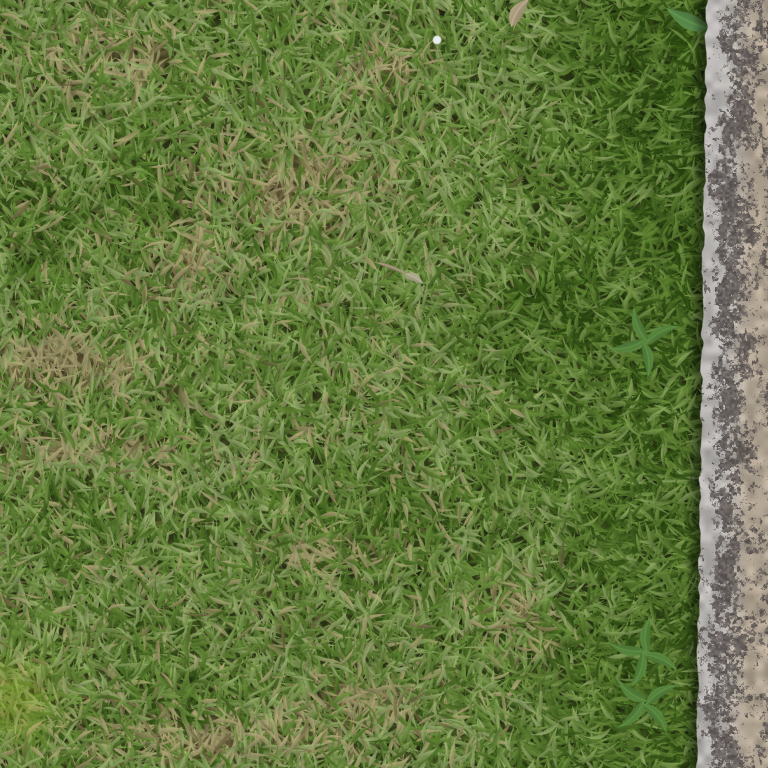
Reproduce this texture procedurally as a three.js fragment shader.

```glsl
// Draws a sunlit lawn of tangled blades and dry patches beside a weathered concrete kerb.
varying vec2 vUv;

const int LAYERS = 13;
const float SOFT = 0.0011;
const vec3 SOIL = vec3(0.17, 0.23, 0.08);
const vec3 DEEP = vec3(0.17, 0.29, 0.06);
const vec3 GREEN = vec3(0.38, 0.52, 0.20);
const vec3 PALE = vec3(0.58, 0.66, 0.42);
const vec3 STRAW = vec3(0.68, 0.63, 0.46);
const vec3 BROWN = vec3(0.40, 0.33, 0.22);

float hash1(vec2 p) {
  vec3 q = fract(vec3(p.xyx) * 0.1031);
  q += dot(q, q.yzx + 33.33);
  return fract((q.x + q.y) * q.z);
}

vec4 hash4(vec2 p) {
  vec4 q = fract(vec4(p.xyxy) * vec4(0.1031, 0.1030, 0.0973, 0.1099));
  q += dot(q, q.wzxy + 33.33);
  return fract((q.xxyz + q.yzzw) * q.zywx);
}

float noise(vec2 p) {
  vec2 i = floor(p), f = fract(p);
  f = f * f * (3.0 - 2.0 * f);
  return mix(mix(hash1(i), hash1(i + vec2(1.0, 0.0)), f.x),
             mix(hash1(i + vec2(0.0, 1.0)), hash1(i + 1.0), f.x), f.y);
}

float fbm(vec2 p) {
  return 0.5 * noise(p) + 0.3 * noise(p * 2.1 + 7.0) + 0.2 * noise(p * 4.3 + 19.0);
}

float blob(vec2 p, vec2 centre, vec2 radius) {
  vec2 d = (p - centre) / radius;
  return exp(-dot(d, d));
}

// Coverage of a tapered, bent leaf, with its lengthwise and crosswise position
vec3 leaf(vec2 p, vec2 centre, float angle, float halfLength, float width, float bend) {
  vec2 axis = vec2(cos(angle), sin(angle));
  vec2 d = p - centre;
  float along = dot(d, axis) / halfLength;
  float across = dot(d, vec2(-axis.y, axis.x)) + bend * halfLength * (along * along - 0.3);
  float rim = width * (1.0 - along * along) * (1.0 - 0.35 * along);
  float cover = smoothstep(SOFT, -SOFT, abs(across) - rim) * step(abs(along), 1.1);
  return vec3(cover, along, across / width);
}

// Where the lawn is dried out
float dryness(vec2 p) {
  float d = blob(p, vec2(0.38, 0.76), vec2(0.10, 0.06)) + blob(p, vec2(0.15, 0.92), vec2(0.08, 0.04));
  d += blob(p, vec2(0.08, 0.53), vec2(0.12, 0.04)) + blob(p, vec2(0.25, 0.66), vec2(0.05, 0.04));
  d += blob(p, vec2(0.47, 0.08), vec2(0.07, 0.03)) + blob(p, vec2(0.27, 0.04), vec2(0.12, 0.03));
  d += 0.7 * blob(p, vec2(0.42, 0.28), vec2(0.06, 0.03)) + 0.7 * blob(p, vec2(0.68, 0.20), vec2(0.05, 0.05));
  d += 0.6 * blob(p, vec2(0.12, 0.41), vec2(0.14, 0.03)) + 0.6 * blob(p, vec2(0.50, 0.91), vec2(0.04, 0.03));
  return d * (0.5 + 0.7 * noise(p * 28.0)) + 0.22 * (1.0 - smoothstep(0.5, 0.9, p.x));
}

// Where the lawn is dense and dark
float lushness(vec2 p) {
  float d = 0.75 * smoothstep(0.58, 0.88, p.x) * (0.6 + 0.4 * p.y);
  d += 0.6 * blob(p, vec2(0.04, 0.73), vec2(0.08, 0.06)) + 0.5 * blob(p, vec2(0.21, 0.77), vec2(0.07, 0.05));
  d += 0.5 * blob(p, vec2(0.69, 0.60), vec2(0.09, 0.07)) + 0.6 * blob(p, vec2(0.23, 0.09), vec2(0.05, 0.05));
  d += 0.5 * blob(p, vec2(0.08, 0.32), vec2(0.05, 0.07)) + 0.5 * blob(p, vec2(0.50, 0.33), vec2(0.10, 0.06));
  return d + 0.5 * (fbm(p * 13.0) - 0.45);
}

// One jittered blade per cell, drawn over the colour beneath
vec3 bladeLayer(vec3 below, vec2 p, float seed, float height, float dry, float lush) {
  float cell = mix(0.021, 0.026, fract(seed * 0.618));
  vec2 q = p + cell * 0.37 * seed;
  vec2 home = floor(q / cell);
  for (int k = 0; k < 9; k++) {
    vec2 id = home + vec2(mod(float(k), 3.0), floor(float(k) / 3.0)) - 1.0;
    vec4 r = hash4(id + seed * 71.3 + 40.0);
    vec4 s = hash4(id + seed * 37.7 + 90.0);
    float lean = mix(0.3, 2.0, smoothstep(0.6, 0.9, p.x)) + 2.4 * (noise(id * 0.23 + seed) - 0.5);
    float angle = lean + (r.z - 0.5) * 4.2;
    float size = cell * mix(0.45, 0.98, r.w);
    vec3 b = leaf(q, (id + r.xy) * cell, angle, size, mix(0.0014, 0.0031, s.x), (s.y - 0.5) * 0.5);
    float tone = s.z * 0.85 + height * 0.32 - lush * 0.48;
    vec3 tint = mix(DEEP, GREEN, smoothstep(-0.1, 0.55, tone));
    tint = mix(tint, PALE, smoothstep(0.45, 1.1, tone));
    vec3 dead = mix(BROWN, STRAW, smoothstep(0.0, 0.65, s.z + 0.25 * height));
    tint = mix(tint, dead, smoothstep(0.0, 0.12, dry * 0.8 - s.w) * 0.85);
    tint *= 0.94 + 0.10 * b.y + 0.09 * clamp(b.z, -1.0, 1.0);
    below = mix(below, tint, b.x * 0.94);
  }
  return below;
}

vec3 lawn(vec2 p) {
  float dry = dryness(p), lush = lushness(p);
  vec3 color = mix(SOIL, BROWN, clamp(dry * 0.7, 0.0, 0.8)) * (0.6 + 0.7 * noise(p * 130.0));
  for (int i = 0; i < LAYERS; i++) {
    float height = float(i) / float(LAYERS - 1);
    color = bladeLayer(color, p, float(i) + 1.0, height, dry, lush);
  }
  color = mix(color, vec3(0.62, 0.70, 0.16), 0.35 * blob(p, vec2(0.02, 0.09), vec2(0.05)));
  return color * (0.88 + 0.24 * fbm(p * 45.0));
}

// Pale stone with a dark lichen band; d is the distance from its edge
vec3 kerb(vec2 p, float d) {
  float patches = fbm(p * vec2(38.0, 24.0));
  float band = smoothstep(0.004, 0.03, d) * (1.0 - 0.75 * smoothstep(0.045, 0.075, d));
  float stain = 0.24 + 0.34 * band + 0.9 * (patches - 0.5);
  float speck = fbm(p * 210.0);
  vec3 stone = mix(vec3(0.71, 0.70, 0.69), vec3(0.69, 0.64, 0.57), smoothstep(0.02, 0.07, d));
  stone *= 0.85 + 0.28 * noise(p * 90.0);
  vec3 lichen = mix(vec3(0.27, 0.25, 0.25), vec3(0.46, 0.43, 0.41), noise(p * 330.0));
  return mix(stone, lichen, 0.88 * smoothstep(-0.13, 0.13, stain - speck));
}

vec3 paintLeaf(vec3 below, vec3 shape, vec3 tint) {
  float rib = 0.12 * smoothstep(0.3, 0.0, abs(shape.z));
  return mix(below, tint * (0.92 + rib + 0.08 * shape.z), shape.x);
}

void main() {
  vec2 p = vUv;
  vec3 color = lawn(p);

  // Broad weeds: small rosettes near the kerb
  for (int i = 0; i < 12; i++) {
    float k = float(i), group = floor(k / 4.0);
    vec2 root = vec2(0.84, 0.555 - 0.235 * group);
    root.y = group > 1.5 ? 0.085 : root.y - 0.17 * step(0.5, group);
    float angle = 0.5 + 1.45 * mod(k, 4.0) + group;
    vec2 centre = root + 0.023 * vec2(cos(angle), sin(angle));
    color = paintLeaf(color, leaf(p, centre, angle, 0.025, 0.0065, 0.2), vec3(0.35, 0.53, 0.25));
  }
  color = paintLeaf(color, leaf(p, vec2(0.895, 0.974), 2.7, 0.032, 0.010, 0.1), vec3(0.36, 0.55, 0.30));

  // Fallen leaf, twig and a small white flower
  color = paintLeaf(color, leaf(p, vec2(0.675, 0.985), 1.0, 0.022, 0.008, 0.2), vec3(0.70, 0.64, 0.52));
  color = paintLeaf(color, leaf(p, vec2(0.515, 0.649), -0.4, 0.030, 0.002, 0.1), vec3(0.66, 0.60, 0.49));
  color = paintLeaf(color, leaf(p, vec2(0.540, 0.638), -0.5, 0.013, 0.005, 0.1), vec3(0.70, 0.68, 0.57));
  color = mix(color, vec3(0.90, 0.93, 0.92), smoothstep(0.007, 0.004, length(p - vec2(0.569, 0.948))));

  // Kerb with its contact shadow
  float d = p.x - mix(0.907, 0.920, p.y) + 0.004 * (noise(vec2(p.y * 85.0, 3.0)) - 0.5);
  color *= 1.0 - 0.45 * smoothstep(-0.022, 0.0, d);
  color = mix(color, kerb(p, d), smoothstep(-SOFT, SOFT, d));
  gl_FragColor = vec4(color, 1.0);
}
```
